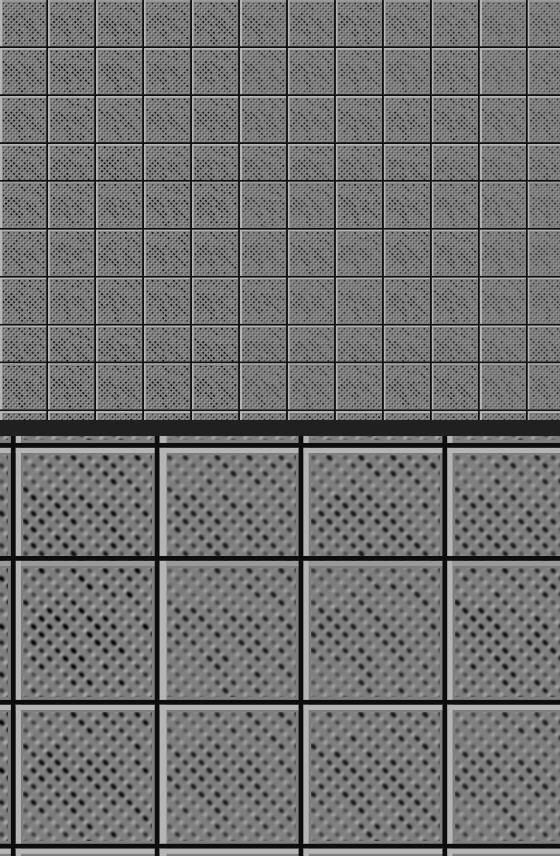
Top: the whole. Bottom: its middle third, enlarged.
Write a Shadertoy shader that draws this pattern.

```glsl
// Grey bevelled tread plates, each studded with a staggered grid of small bumps.
// Plates sit in blocks five wide; the last plate row of every block is cut short.
// Each bump is a crisp highlight plus a diagonal shadow dash of hashed strength.

// Lengths are fractions of the canvas height.
const float TILE = 0.1142;          // plate pitch
const float BLOCK_HEIGHT = 0.4323;  // about 3.8 plates
const float BLOCK_COLUMNS = 5.0;
const float LIGHT_WIDTH = 0.0042;
const float DARK_WIDTH = 0.0038;
const float SEAM_EXTRA = 0.0014;    // wider highlight between blocks
const float BUMPS = 9.0;            // bumps across one plate, per sublattice
const float BUMP_OFFSET = 0.13;     // highlight and shadow shift, in bump pitches
const float HIGHLIGHT_SIZE = 0.17;
const float SHADOW_LENGTH = 0.23;
const float SHADOW_WIDTH = 0.15;
const float WEAK_SHADOW = 0.48;
const float STRONG_SHADOW = 1.25;
const float MARGIN = 0.006;         // flat rim inside the bevel
const float BLOCK_FADE = 0.13;      // contrast lost per block to the right
const float TILE_FADE = 0.12;       // contrast lost at random per plate

const vec3 PLATE = vec3(0.495);
const vec3 EDGE_LIGHT = vec3(0.71);
const vec3 EDGE_DARK = vec3(0.05);
const vec3 BUMP_LIGHT = vec3(0.78);
const vec3 BUMP_DARK = vec3(0.04);

float hash(vec2 p) {
    vec3 q = fract(p.xyx * 0.1031);
    q += dot(q, q.yzx + 33.33);
    return fract((q.x + q.y) * q.z);
}

// Coverage of the strip 0 < d < width with softened borders.
float strip(float d, float width, float aa) {
    return smoothstep(-aa, aa, d) * (1.0 - smoothstep(width - aa, width + aa, d));
}

// Signed distance from the nearer end of a span: positive after its start.
float edgeDistance(float d, float span) {
    return d < 0.5 * span ? d : d - span;
}

// Returns highlight (x) and shadow (y) strength of the bump field.
vec2 bumpField(vec2 q, vec2 tile, float softness) {
    vec2 result = vec2(0.0);
    for (int k = 0; k < 2; k++) {
        // The two sublattices are offset by half a pitch both ways.
        vec2 shift = vec2(0.5 * float(k));
        vec2 id = floor(q - shift);
        vec2 d = q - shift - id - 0.5;

        // Neighbours along a falling diagonal share their shadow strength.
        vec2 site = id + shift;
        vec2 dash = vec2(site.y - site.x + 20.0, floor(0.5 * (site.x + site.y)));
        float dashHash = hash(dash + 3.7);
        float siteHash = hash(site * 2.0 + tile * 23.0 + 11.0);
        float depth = smoothstep(0.25, 0.8, mix(dashHash, siteHash, 0.4));
        float strength = mix(WEAK_SHADOW, STRONG_SHADOW, depth);

        vec2 h = d + BUMP_OFFSET;
        float highlightArea = HIGHLIGHT_SIZE * HIGHLIGHT_SIZE + softness;
        result.x += mix(0.6, 0.9, depth) * exp(-dot(h, h) / highlightArea);

        vec2 s = d - BUMP_OFFSET;
        float along = (s.x + s.y) * 0.7071;
        float across = (s.x - s.y) * 0.7071;
        float lengthSq = SHADOW_LENGTH * SHADOW_LENGTH * mix(0.6, 1.0, depth) + softness;
        float widthSq = SHADOW_WIDTH * SHADOW_WIDTH + softness;
        result.y += strength * exp(-along * along / lengthSq - across * across / widthSq);
    }
    return min(result, 1.0);
}

void mainImage(out vec4 fragColor, in vec2 fragCoord) {
    float pixel = 1.0 / iResolution.y;
    float aa = 0.5 * pixel;
    vec2 p = vec2(fragCoord.x, iResolution.y - fragCoord.y) * pixel;

    // Plate layout, measured from the top left.
    float blockRow = floor(p.y / BLOCK_HEIGHT);
    float blockY = p.y - blockRow * BLOCK_HEIGHT;
    float row = floor(blockY / TILE);
    float column = floor(p.x / TILE);
    float blockColumn = floor(column / BLOCK_COLUMNS);
    vec2 cell = vec2(p.x - column * TILE, blockY - row * TILE);
    float plateHeight = min(TILE, BLOCK_HEIGHT - row * TILE);
    vec2 tile = vec2(column, row + 4.0 * blockRow);

    // Bumps, fading a little from block to block and plate to plate.
    float bumpScale = BUMPS / TILE;
    float blur = 0.2 * pixel * bumpScale;
    vec2 bumps = bumpField(cell * bumpScale, tile, blur * blur);
    float contrast = 1.0 - BLOCK_FADE * blockColumn - TILE_FADE * hash(tile + 5.0);
    vec2 rim = min(cell, TILE - cell);
    bumps *= contrast * smoothstep(MARGIN - aa, MARGIN + aa, min(rim.x, rim.y));

    vec3 color = mix(PLATE, BUMP_LIGHT, bumps.x);
    color = mix(color, BUMP_DARK, bumps.y);

    // Bevel: light on the top and left, dark on the bottom and right.
    vec2 edge = vec2(edgeDistance(cell.x, TILE), edgeDistance(cell.y, plateHeight));
    float seam = 1.0 - step(0.5, mod(column, BLOCK_COLUMNS));
    float topStrength = row < 0.5 ? 0.5 : 1.0;
    float lightLeft = strip(edge.x, LIGHT_WIDTH + SEAM_EXTRA * seam, aa);
    float lightTop = strip(edge.y, LIGHT_WIDTH, aa) * topStrength;
    float dark = max(strip(-edge.x, DARK_WIDTH, aa), strip(-edge.y, DARK_WIDTH, aa));
    color = mix(color, EDGE_LIGHT, max(lightLeft, lightTop));
    color = mix(color, EDGE_DARK, dark);

    fragColor = vec4(color, 1.0);
}
```
